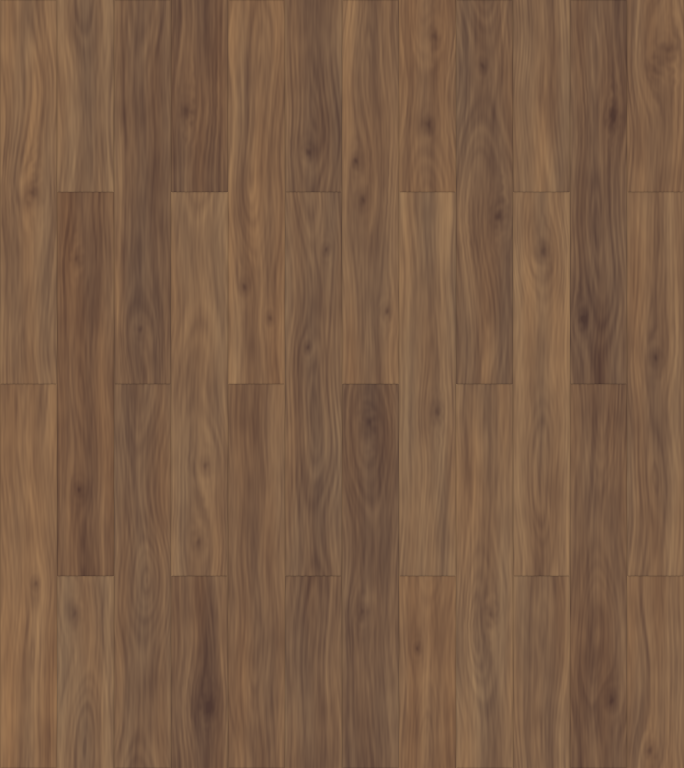
Reproduce this texture procedurally as a Shadertoy shader.

```glsl
// Walnut plank floor: twelve columns of half-height boards, alternate columns
// shifted by half a board. Each board gets its own tone, arched growth rings,
// fine fibres and a few knots, all made from stretched gradient noise.

const float COLUMNS = 12.0;
const float BOARDS_PER_COLUMN = 2.0;
const float BOARD_LENGTH = 6.72;   // measured in board widths
const int MAX_KNOTS = 3;
const int SAMPLES = 2;             // antialiasing grid per axis

const vec3 DARK_WALNUT = vec3(0.350, 0.255, 0.207);
const vec3 PALE_WALNUT = vec3(0.605, 0.468, 0.335);

vec2 hash2(vec2 p) {
    vec3 q = fract(p.xyx * vec3(0.1031, 0.1030, 0.0973));
    q += dot(q, q.yzx + 33.33);
    return fract((q.xx + q.yz) * q.zy);
}

float cornerGradient(vec2 cell, vec2 offset) {
    float angle = 6.2832 * hash2(cell).x;
    return dot(vec2(cos(angle), sin(angle)), offset);
}

// Gradient noise, roughly -0.7 to 0.7
float gradientNoise(vec2 p) {
    vec2 i = floor(p), f = p - i;
    vec2 u = f * f * f * (f * (f * 6.0 - 15.0) + 10.0);
    vec2 e = vec2(1.0, 0.0);
    return mix(mix(cornerGradient(i, f), cornerGradient(i + e.xy, f - e.xy), u.x),
               mix(cornerGradient(i + e.yx, f - e.yx), cornerGradient(i + e.xx, f - e.xx), u.x),
               u.y);
}

// x: sideways push on the grain, y: darkening around the knots
vec2 knots(vec2 p, vec2 id) {
    vec2 effect = vec2(0.0);
    for (int k = 0; k < MAX_KNOTS; k++) {
        vec2 key = id + 31.0 * float(k + 1);
        vec2 place = hash2(key);
        vec2 kind = hash2(key + 7.7);
        float present = step(0.45, kind.x);
        float radius = mix(0.05, 0.12, kind.y);
        vec2 centre = vec2(mix(0.22, 0.78, place.x), BOARD_LENGTH * mix(0.08, 0.92, place.y));
        vec2 d = (p - centre) / radius;
        d.x += 0.5 * gradientNoise(p * 7.0 + key);
        float swirl = exp(-dot(d * vec2(0.30, 0.13), d * vec2(0.30, 0.13)));
        float core = length(d * vec2(1.0, 0.6));
        float rings = 0.5 + 0.5 * cos(core * 4.5);
        effect.x -= present * 0.75 * d.x * radius * swirl;
        effect.y += present * (0.32 * exp(-core * core) + 0.12 * rings * exp(-0.7 * core));
    }
    return effect;
}

// Lightness of the wood, 0 dark to 1 pale; p is in board widths
float woodShade(vec2 p, vec2 id) {
    vec2 seed = 60.0 * hash2(id + 3.1);
    vec2 knot = knots(p, id);
    float wander = 0.22 * gradientNoise(vec2(p.x * 0.8, p.y * 0.45) + seed);
    float across = p.x - 0.5 + wander + knot.x;

    // A slowly varying cutting depth turns straight rings into arches
    float depth = 1.3 * gradientNoise(vec2(p.y * 0.24, 0.37) + seed.yx);
    float ringRadius = length(vec2(across * 1.5, depth));
    float rings = gradientNoise(vec2(ringRadius * 13.0, p.y * 0.12) + seed);
    float bands = gradientNoise(vec2(across * 4.0, p.y * 0.16) + seed + 17.0);
    float fibres = gradientNoise(vec2(across * 17.0, p.y * 0.55) + seed + 41.0);
    float pores = gradientNoise(vec2(p.x * 26.0, p.y * 2.6) + seed + 73.0);
    float mottle = gradientNoise(vec2(p.x * 1.6, p.y * 1.3) + seed + 97.0);
    float sapwood = smoothstep(0.15, 0.5, abs(across));

    float tone = 0.47 + 0.34 * (hash2(id + 11.3).x - 0.5);
    return tone + 0.26 * rings + 0.34 * bands + 0.24 * fibres + 0.14 * pores
         + 0.14 * mottle + 0.12 * sapwood - knot.y;
}

// Faint dark line where boards meet; p is in board widths
float seam(vec2 p) {
    vec2 edge = min(p, vec2(1.0, BOARD_LENGTH) - p);
    return 1.0 - smoothstep(0.005, 0.03, min(edge.x, edge.y));
}

vec3 floorColour(vec2 uv) {
    float column = floor(uv.x * COLUMNS);
    float along = uv.y * BOARDS_PER_COLUMN + 0.5 * mod(column, 2.0);
    vec2 id = vec2(column, mod(floor(along), BOARDS_PER_COLUMN));
    vec2 p = vec2(fract(uv.x * COLUMNS), fract(along) * BOARD_LENGTH);

    float shade = clamp(woodShade(p, id), -0.15, 1.1);
    vec3 colour = mix(DARK_WALNUT, PALE_WALNUT, shade);
    float warmth = hash2(id + 23.9).y - 0.5 + gradientNoise(p * vec2(3.0, 0.3) + id * 9.0);
    colour *= 1.0 + warmth * vec3(0.035, -0.005, -0.05);
    return colour * (1.0 - 0.10 * seam(p));
}

void mainImage(out vec4 fragColor, in vec2 fragCoord) {
    vec3 sum = vec3(0.0);
    for (int j = 0; j < SAMPLES; j++) {
        for (int i = 0; i < SAMPLES; i++) {
            vec2 jitter = (vec2(i, j) + 0.5) / float(SAMPLES) - 0.5;
            sum += floorColour((fragCoord + jitter) / iResolution.xy);
        }
    }
    fragColor = vec4(sum / float(SAMPLES * SAMPLES), 1.0);
}
```
